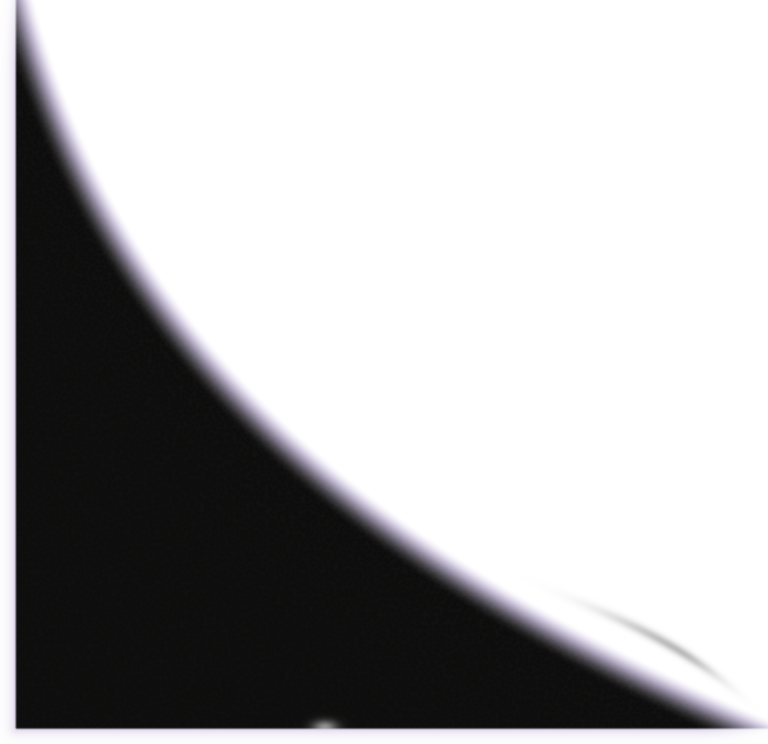
Write a Shadertoy shader that draws this background.

```glsl
const vec3 PAPER = vec3(1.0);
const vec3 INK = vec3(0.057, 0.056, 0.055);
const vec3 FRINGE = vec3(0.0, -0.2, 0.4);       // violet shift in the midtones
const vec3 HALO = vec3(0.80, 0.76, 0.88);
const vec2 CORNER = vec2(0.0228);               // lower left of the dark shape
const vec4 CURVE = vec4(0.771, 0.0402, 0.25, -0.051);
const float EDGE_SOFTNESS = 0.026;
const float HALO_REACH = 0.007;
const float BORDER_SOFTNESS = 0.003;
const vec2 WISP_CENTER = vec2(0.885, 0.125);
const vec3 WISP_BEND = vec3(-0.62, -1.3, -3.0);
const float WISP_WIDTH = 0.0065;
const float WISP_STRENGTH = 0.27;
const vec2 GLINT_CENTER = vec2(0.423, 0.0228);
const vec2 GLINT_SIZE = vec2(0.016, 0.009);
const float GLINT_STRENGTH = 0.55;
const float GRAIN_SCALE = 190.0;
const float GRAIN_STRENGTH = 0.022;

vec2 hash2(vec2 cell) {
    vec2 h = fract(cell * vec2(0.1031, 0.1137));
    h += dot(h, h.yx + 33.33);
    return fract((h.xx + h.yx) * h.yy);
}

// Distance to the nearest scattered cell point
float cellNoise(vec2 p) {
    vec2 cell = floor(p);
    float nearest = 2.0;
    for (int y = -1; y <= 1; y++) {
        for (int x = -1; x <= 1; x++) {
            vec2 c = cell + vec2(x, y);
            nearest = min(nearest, length(c + hash2(c) - p));
        }
    }
    return nearest;
}

// Signed distance to the diagonal curve, positive on the paper side
float curveDistance(vec2 p) {
    float t = p.x - p.y;
    float bend = CURVE.x + t * (CURVE.y + t * (CURVE.z + t * CURVE.w));
    float slope = CURVE.y + t * (2.0 * CURVE.z + 3.0 * t * CURVE.w);
    return (p.x + p.y - bend) / sqrt(2.0 + 2.0 * slope * slope);
}

// Thin grey arc, longest towards the upper left
float wisp(vec2 p) {
    vec2 d = p - WISP_CENTER;
    float arc = d.x * (WISP_BEND.x + d.x * (WISP_BEND.y + d.x * WISP_BEND.z));
    float across = 0.85 * (d.y - arc) / WISP_WIDTH;
    float along = d.x / (d.x < 0.0 ? 0.095 : 0.048);
    return WISP_STRENGTH * exp(-across * across - along * along);
}

void mainImage(out vec4 fragColor, in vec2 fragCoord) {
    vec2 uv = fragCoord / iResolution.xy;
    float pixel = 1.0 / iResolution.y;
    vec2 inner = max(uv, CORNER);
    float outside = length(uv - inner);

    // Dark body with soft violet edge
    float d = curveDistance(inner);
    float light = smoothstep(-EDGE_SOFTNESS, EDGE_SOFTNESS, d);
    float grain = cellNoise(uv * GRAIN_SCALE) - 0.45;
    float grainAmount = GRAIN_STRENGTH * (0.6 + 0.8 * exp(-abs(d) / 0.06));
    vec3 body = mix(INK + grain * grainAmount, PAPER, light);
    body += FRINGE * light * light * (1.0 - light);

    // Glint on the lower border
    vec2 g = (uv - GLINT_CENTER) / GLINT_SIZE;
    body = mix(body, PAPER, GLINT_STRENGTH * exp(-dot(g, g)));

    // Paper outside the straight borders, with a pale halo
    float halo = (1.0 - light) * exp(-outside / HALO_REACH);
    vec3 margin = mix(PAPER, HALO, halo);
    vec3 color = mix(body, margin, smoothstep(0.0, BORDER_SOFTNESS + pixel, outside));

    color *= 1.0 - wisp(uv);
    fragColor = vec4(clamp(color, 0.0, 1.0), 1.0);
}
```
